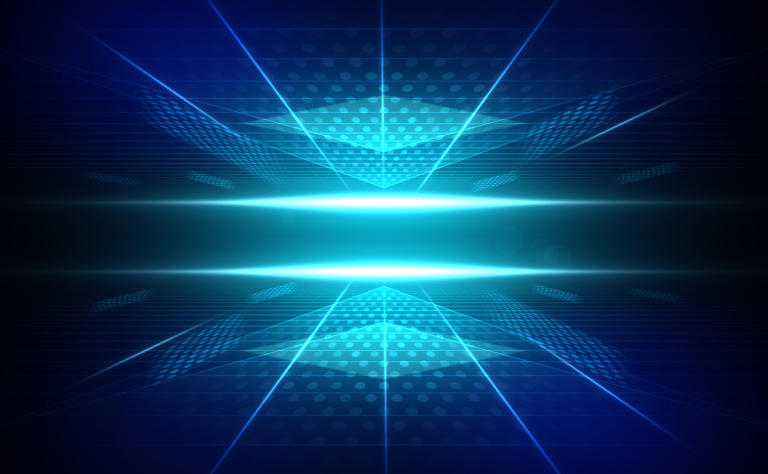
Reproduce this background procedurally as a Shadertoy shader.

```glsl
// Mirrored neon grid planes meeting two glowing horizon bars, with dot panels and light streaks.
#define HORIZON 0.073
#define ROW_STEP 0.38
#define RAY_STEP 0.365
#define LINE_WIDTH 0.0009
#define DOT_PITCH vec2(0.16, 0.08)
#define NAVY vec3(0.005, 0.012, 0.075)
#define BLUE vec3(0.0, 0.014, 0.27)
#define TEAL vec3(0.01, 0.67, 0.68)
#define CYAN vec3(0.18, 0.82, 0.82)
#define AZURE vec3(0.04, 0.36, 0.70)

float hash(vec2 p) { return fract(sin(dot(p, vec2(127.1, 311.7))) * 43758.5453); }

float gauss(float x, float width) { return exp(-x * x / (width * width)); }

float stroke(float d, float width, float aa) {
    return 1.0 - smoothstep(width - 0.4 * aa, width + 0.6 * aa, abs(d));
}

// Staggered dots that shrink towards the horizon; gain varies per cell
float dots(vec2 q, vec2 pitch, float radius, float aa) {
    float y = max(q.y, 0.03);
    vec2 g = vec2(q.x / y, log(y)) / pitch;
    g.x += 0.5 * mod(floor(g.y), 2.0);
    vec2 offset = (fract(g) - 0.5) * pitch * y;
    float d = length(offset * vec2(1.0, 1.45)) - radius * y;
    return (1.0 - smoothstep(-aa, aa, d)) * (0.55 + 0.45 * hash(floor(g)));
}

// Soft slanted panel with half size and slope
float panel(vec2 q, vec2 center, vec2 size, float slope) {
    vec2 d = q - center;
    d.y -= slope * d.x;
    d = abs(d) / size;
    return (1.0 - smoothstep(0.45, 1.0, d.x)) * (1.0 - smoothstep(0.65, 1.0, d.y));
}

// Ray through the vanishing point, brightest around one height
float streak(vec2 q, float slope, float peak, float spread) {
    float d = abs(q.x - slope * q.y) / sqrt(1.0 + slope * slope);
    float beam = gauss(d, 0.0023) + 0.25 * exp(-d / 0.008);
    return beam * gauss(q.y - peak, spread);
}

void mainImage(out vec4 fragColor, in vec2 fragCoord) {
    vec2 p = (fragCoord - 0.5 * iResolution.xy) / iResolution.y;
    float aa = 1.2 / iResolution.y;
    vec2 q = p.y < 0.0 ? -p : p;   // half-turn symmetry
    float ax = abs(q.x);
    float y = max(q.y, 0.02);
    float plane = smoothstep(HORIZON + 0.005, 0.125, q.y);

    // Backdrop
    vec3 col = NAVY * (1.0 - 0.6 * smoothstep(0.45, 0.85, ax));
    float blueField = gauss(q.x + 0.42, 0.34) * gauss(q.y - 0.38, 0.22)
                    + 0.55 * gauss(q.x - 0.36, 0.34) * gauss(q.y - 0.36, 0.22);
    col += BLUE * blueField * smoothstep(0.02, 0.2, q.y);
    col += vec3(0.0, 0.13, 0.17) * gauss(q.x, 0.46) * gauss(q.y, 0.36);
    col += TEAL * 0.62 * gauss(q.x, 0.29) * gauss(q.y - 0.16, 0.145) * plane;
    col += TEAL * 0.70 * gauss(q.x, 0.36) * (1.0 - smoothstep(0.06, 0.15, q.y));

    // Perspective grid
    float rowDist = abs(fract(1.0 / (y * ROW_STEP) + 0.5) - 0.5) * ROW_STEP * y * y;
    float rayDist = abs(fract(q.x / (y * RAY_STEP) + 0.5) - 0.5) * RAY_STEP * y;
    float rows = stroke(rowDist, LINE_WIDTH, aa) * smoothstep(0.003, 0.011, ROW_STEP * y * y);
    float rays = stroke(rayDist, LINE_WIDTH * 0.6, aa) * 0.3;
    float gridFade = gauss(q.x, 0.50) * (1.0 - 0.5 * smoothstep(0.25, 0.48, q.y));
    col += mix(CYAN, AZURE, smoothstep(0.1, 0.35, q.y)) * (rows + rays) * gridFade * plane * 0.29;

    // Nested chevron sheets and diamond
    float outer = q.y - 0.18 - 0.27 * ax;
    float inner = q.y - 0.104 - 0.36 * ax;
    float sheetFade = gauss(q.x, 0.36);
    col += CYAN * smoothstep(-aa, aa, inner) * exp(-max(inner, 0.0) / 0.12) * sheetFade * 0.17;
    col += CYAN * smoothstep(-aa, aa, outer) * exp(-max(outer, 0.0) / 0.08) * sheetFade * 0.13;
    float edges = stroke(outer, LINE_WIDTH, aa) + stroke(inner, LINE_WIDTH, aa);
    col += mix(CYAN, AZURE, smoothstep(0.1, 0.5, ax)) * edges * gauss(q.x, 0.6) * 0.30;
    float diamond = ax / 0.30 + abs(q.y - 0.24) / 0.06 - 1.0;
    col += vec3(0.08, 0.18, 0.12) * (1.0 - smoothstep(-0.05, 0.05, diamond));

    // Central dots
    float dotFade = gauss(q.x / y, 0.85) * gauss(q.y - 0.2, 0.15) * smoothstep(-0.005, 0.01, inner);
    col += vec3(0.14, 0.46, 0.48) * dots(q, DOT_PITCH, 0.035, aa) * dotFade * 0.65;

    // Side dot panels
    float panels = panel(q, vec2(-0.36, 0.21), vec2(0.18, 0.044), -0.48)
                 + panel(q, vec2(0.39, 0.235), vec2(0.12, 0.042), 0.50)
                 + panel(q, vec2(-0.364, 0.120), vec2(0.06, 0.011), -0.25)
                 + panel(q, vec2(0.235, 0.118), vec2(0.06, 0.013), 0.28)
                 + 0.6 * panel(q, vec2(0.553, 0.134), vec2(0.08, 0.013), 0.24)
                 + 0.4 * panel(q, vec2(-0.57, 0.122), vec2(0.07, 0.009), -0.18);
    col += vec3(0.06, 0.44, 0.52) * panels * (0.10 + 0.62 * dots(q, DOT_PITCH * 0.5, 0.021, aa));

    // Light streaks
    float light = streak(q, -0.74, 0.34, 0.16) + streak(q, 0.73, 0.28, 0.19)
                + 0.75 * streak(q, -0.01, 0.33, 0.16) + 0.8 * streak(q, -1.45, 0.31, 0.08)
                + 0.7 * streak(q, 2.1, 0.235, 0.045);
    col += mix(vec3(0.40, 0.85, 0.88), vec3(0.06, 0.36, 0.85), smoothstep(0.22, 0.46, q.y)) * light * plane * 0.75;

    // Faint drifting discs
    for (float i = 0.0; i < 7.0; i++) {
        vec2 c = (vec2(hash(vec2(i, 1.3)), hash(vec2(i, 4.7))) - 0.5) * vec2(0.8, 0.18);
        float r = 0.015 + 0.03 * hash(vec2(i, 8.1));
        col += TEAL * 0.03 * (1.0 - smoothstep(r - 0.004, r, length(p - c)));
    }

    // Horizon bars: halo, tapering white core, thin tail
    float d = abs(q.y - HORIZON);
    float core = gauss(d, 0.004 + 0.011 * gauss(q.x, 0.25)) * gauss(q.x, 0.34);
    col += vec3(0.32, 0.82, 0.82) * exp(-d / 0.027) * gauss(q.x, 0.38) * 0.62;
    col += vec3(0.9, 1.0, 1.0) * core;
    col += vec3(0.02, 0.22, 0.28) * exp(-d / 0.014) * gauss(q.x, 0.60) * 0.45;

    fragColor = vec4(clamp(col, 0.0, 1.0), 1.0);
}
```
